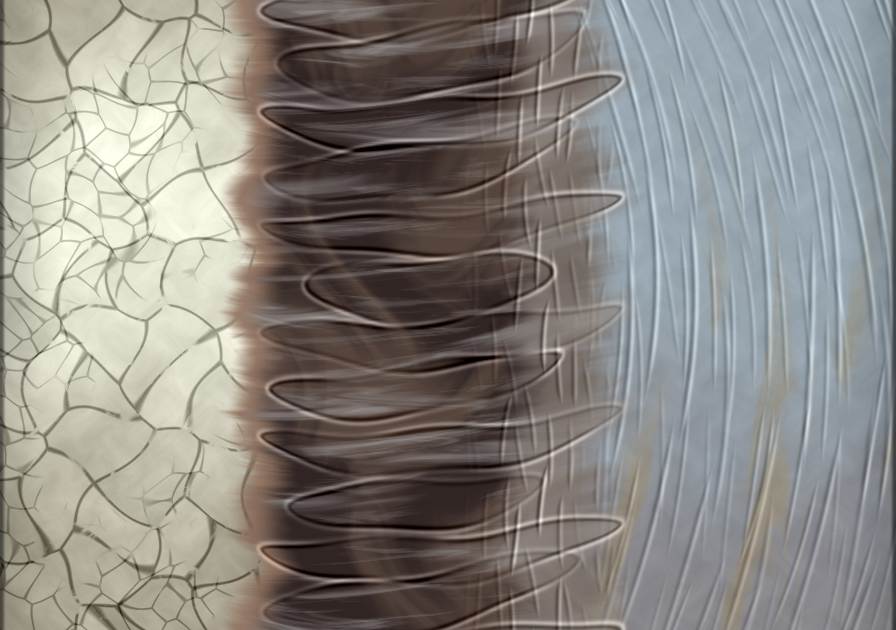
Reproduce this background procedurally as a WebGL 2 fragment shader.

```glsl
#version 300 es
precision highp float;
// Textured abstract panel: cracked cream plaster, dark looping band, ridged silver-blue strokes.
uniform vec2 u_resolution;
out vec4 outColor;

const float ASPECT = 1.422;
const float BAND_LEFT = 0.405;
const float BAND_RIGHT = 0.83;
const float VEIL_RIGHT = 0.97;
const int LOOP_COUNT = 13;
const float LOOP_STEP = 0.086;
const float CRACK_SCALE = 9.5;
const vec3 CREAM = vec3(0.94, 0.94, 0.87);
const vec3 STONE = vec3(0.59, 0.56, 0.49);
const vec3 RUST = vec3(0.58, 0.47, 0.40);
const vec3 UMBER = vec3(0.19, 0.145, 0.14);
const vec3 SMEAR = vec3(0.56, 0.54, 0.54);
const vec3 VEIL = vec3(0.49, 0.45, 0.42);
const vec3 SILVER = vec3(0.60, 0.66, 0.70);
const vec3 PEWTER = vec3(0.53, 0.53, 0.55);
const vec3 OCHRE = vec3(0.62, 0.53, 0.36);

vec2 hash2(vec2 p) {
  vec3 a = fract(p.xyx * vec3(0.1031, 0.1030, 0.0973));
  a += dot(a, a.yzx + 33.33);
  return fract((a.xx + a.yz) * a.zy);
}

// Layered, rotated and warped sines, about 0..1.
float waves(vec2 p) {
  float sum = 0.0, amp = 0.5;
  for (int i = 0; i < 5; i++) {
    p += 0.7 * sin(p.yx * 1.3 + float(i) * 2.1);
    sum += amp * sin(p.x) * sin(p.y + 1.0);
    p = mat2(1.5, 0.9, -0.9, 1.5) * p;
    amp *= 0.6;
  }
  return 0.5 + 0.6 * sum;
}

// Raised paint: lit crest with a shadow beside it.
float relief(float d, float w) {
  float crest = d / w, shade = d / w + 1.7;
  return exp(-crest * crest) - 0.8 * exp(-shade * shade);
}

// Cellular noise: x = gap between the two nearest cells, y = cell tone.
vec2 cracks(vec2 p) {
  vec2 base = floor(p);
  float near = 9.0, next = 9.0, tone = 0.0;
  for (int j = -1; j <= 1; j++)
    for (int i = -1; i <= 1; i++) {
      vec2 id = base + vec2(i, j), h = hash2(id + 50.0);
      float d = length(id + h - p);
      if (d < near) { next = near; near = d; tone = h.x; }
      else next = min(next, d);
    }
  return vec2(next - near, tone);
}

// Tapered leaning ridges, one in each cell of a staggered grid.
float strokes(vec2 p, vec2 cell, float width, float seed) {
  vec2 g = p / cell;
  float sum = 0.0;
  for (int k = -1; k <= 1; k++) {
    float col = floor(g.x) + float(k);
    float y = g.y + hash2(vec2(col, seed)).x;
    float t = fract(y) - 0.5;
    vec2 h = hash2(vec2(col + seed * 7.0, floor(y) + 20.0));
    float mid = col + 0.5 + (h.x - 0.5) * 0.7 + (h.y - 0.6) * 1.5 * t + (h.x - 0.5) * 1.5 * t * t;
    float taper = smoothstep(0.5, 0.25, abs(t));
    sum += relief((g.x - mid) * cell.x, width * (0.5 + 0.5 * taper)) * taper * (0.35 + 0.65 * h.y);
  }
  return sum;
}

void main() {
  vec2 uv = gl_FragCoord.xy / u_resolution;
  vec2 p = uv * vec2(ASPECT, 1.0);
  float cloud = waves(p * 9.0), grain = waves(p * 55.0 + 4.0);

  // Cracked plaster on the left
  vec2 glow = (p - vec2(0.27, 0.62)) / vec2(0.42, 0.46);
  vec3 plaster = mix(STONE, CREAM, clamp(1.05 * exp(-dot(glow, glow)) + 0.35 * (cloud - 0.5), 0.0, 1.0));
  vec2 warped = p + 0.012 * sin(p.yx * 37.0);
  vec2 large = cracks(warped * CRACK_SCALE), small = cracks(warped * CRACK_SCALE * 2.1 + 9.0);
  float lines = 0.30 * smoothstep(0.07, 0.01, large.x) * smoothstep(0.25, 0.55, grain + 0.15);
  lines += 0.22 * smoothstep(0.10, 0.01, small.x) * smoothstep(0.45, 0.65, cloud);
  plaster += 0.10 * (large.y - 0.5) + 0.07 * (grain - 0.5) - lines;

  // Ridged silver on the right
  vec2 fan = p + vec2(0.35 * (p.y - 0.45) * (p.y - 0.45), 0.0);
  float ridges = strokes(fan, vec2(0.052, 0.42), 0.0035, 1.0) + 0.8 * strokes(fan, vec2(0.036, 0.27), 0.0028, 2.0);
  vec3 silver = mix(PEWTER, SILVER, smoothstep(0.0, 0.65, p.y + 0.2 * (cloud - 0.5)));
  float gold = smoothstep(0.58, 0.85, waves(vec2(fan.x * 26.0, p.y * 5.0)));
  silver = mix(silver, OCHRE, 0.4 * gold * smoothstep(1.0, 0.2, p.y));
  silver += 0.19 * ridges * mix(0.6, 1.0, smoothstep(0.0, 0.3, p.y)) + 0.05 * (grain - 0.5);

  // Dark band with sagging smears
  float dx = p.x - 0.66;
  float sagY = p.y - 0.45 * dx * dx - 0.07 * dx;
  float streak = waves(vec2(p.x * 5.0, sagY * 38.0));
  float fine = waves(vec2(p.x * 13.0, sagY * 110.0));
  vec3 band = mix(UMBER, RUST * 0.72, 0.65 * smoothstep(0.35, 0.8, cloud));
  band = mix(band, SMEAR, 0.7 * smoothstep(0.5, 0.9, streak) + 0.3 * smoothstep(0.55, 0.9, fine));

  // Looping ridges and the veils that fill their right tips
  float loops = 0.0, tips = 0.0;
  for (int i = 0; i < LOOP_COUNT; i++) {
    float n = float(i);
    vec2 h = hash2(vec2(n + 3.0, 8.0));
    bool wide = i % 2 == 0;
    vec2 radius = vec2(wide ? 0.29 : 0.20 + 0.06 * h.x, 0.032 + 0.028 * h.y);
    vec2 q = p - vec2(wide ? 0.70 : 0.64 + 0.05 * h.y, 1.0 - LOOP_STEP * n + 0.025 * (h.x - 0.5));
    q.y -= (0.06 + 0.12 * h.x) * q.x + 0.5 * q.x * q.x - 0.02 + 0.006 * sin(q.x * 23.0 + n);
    float e = length(q / radius);
    float d = (e - 1.0) * e / max(length(q / (radius * radius)), 0.01);
    float broken = 0.35 + 0.65 * smoothstep(-0.5, 0.6, sin(q.x * 14.0 + n * 2.4 + q.y * 30.0));
    loops += relief(d, 0.0038) * broken;
    if (wide) tips = max(tips, smoothstep(0.025, -0.012, d));
  }

  // Compose from left to right with ragged borders
  float ragged = 0.05 * (streak - 0.5) + 0.03 * (cloud - 0.5);
  float edge = p.x + ragged;
  vec3 color = mix(plaster, RUST + 0.12 * (cloud - 0.5), smoothstep(BAND_LEFT - 0.045, BAND_LEFT, edge));
  color = mix(color, band, smoothstep(BAND_LEFT - 0.01, BAND_LEFT + 0.05, edge));
  float scratches = strokes(p, vec2(0.03, 0.13), 0.003, 5.0);
  vec3 veil = mix(VEIL, SMEAR, 0.6 * streak) + 0.10 * (cloud - 0.5);
  veil += 0.20 * scratches;
  float bandEnd = BAND_RIGHT + 0.03 * (p.y - 0.5);
  color = mix(color, veil, 0.9 * smoothstep(bandEnd - 0.05, bandEnd + 0.03, edge));
  color = mix(color, silver, smoothstep(VEIL_RIGHT - 0.07, VEIL_RIGHT + 0.02, edge));
  color = mix(color, VEIL + 0.15 * (streak - 0.4), 0.65 * tips * smoothstep(0.84, 0.93, p.x));
  color += 0.10 * scratches * smoothstep(0.72, 0.80, p.x) * smoothstep(0.92, 0.86, p.x);
  color += 0.24 * loops * smoothstep(0.36, 0.43, p.x);

  // Darkened outer border
  float side = min(p.x, ASPECT - p.x);
  color *= mix(0.5, 1.0, smoothstep(0.002, 0.010, side));
  color *= 1.0 - 0.12 * smoothstep(0.10, 0.0, side);
  outColor = vec4(clamp(color, 0.0, 1.0), 1.0);
}
```
